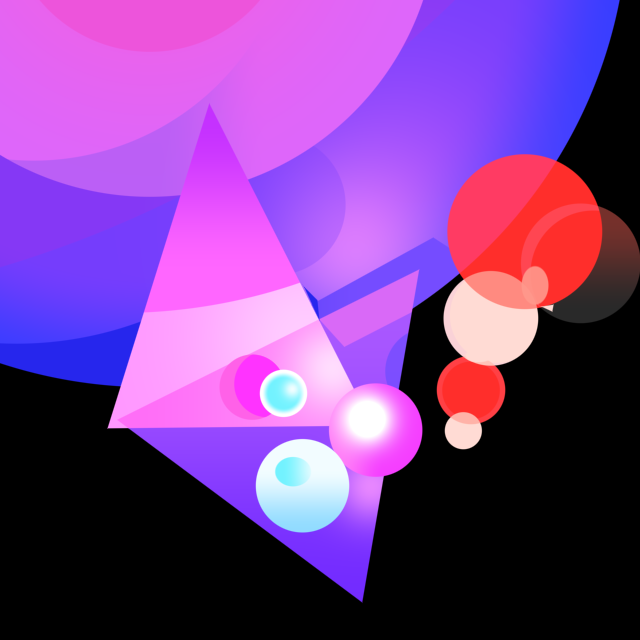
Give the GLSL for this background, as a WebGL 1 fragment shader.

```glsl
precision highp float;
uniform vec2 u_resolution;

#define VIOLET vec3(0.46, 0.24, 0.99)
#define DEEP_BLUE vec3(0.15, 0.15, 0.93)
#define ORCHID vec3(0.87, 0.40, 0.98)
#define PALE_PINK vec3(1.0, 0.60, 1.0)
#define MAGENTA vec3(0.96, 0.24, 1.0)
#define RED vec3(1.0, 0.18, 0.17)
#define CREAM vec3(1.0, 0.86, 0.83)
#define AQUA vec3(0.45, 0.95, 1.0)
#define WHITE vec3(1.0)
#define DOME vec2(0.234, 1.143)
#define DOME_RADIUS 0.748

// Smooth coverage of a signed distance, positive inside
float cover(float d) {
  float px = 0.8 / min(u_resolution.x, u_resolution.y);
  return smoothstep(-px, px, d);
}

float disc(vec2 p, vec2 c, float r) { return cover(r - length(p - c)); }

float oval(vec2 p, vec2 c, vec2 r) {
  return cover((1.0 - length((p - c) / r)) * min(r.x, r.y));
}

float glow(vec2 p, vec2 c, float r) {
  vec2 d = (p - c) / r;
  return exp(-dot(d, d));
}

// Signed distance to the left of the line from a to b
float side(vec2 p, vec2 a, vec2 b) {
  vec2 n = normalize(b - a);
  return n.x * (p.y - a.y) - n.y * (p.x - a.x);
}

float triangle(vec2 p, vec2 a, vec2 b, vec2 c) {
  return cover(min(side(p, a, b), min(side(p, b, c), side(p, c, a))));
}

// Large dome with nested circles and a curved shadow edge
vec3 domeColor(vec2 p) {
  float d = length(p - DOME);
  vec3 col = mix(VIOLET, vec3(0.22, 0.24, 1.0), smoothstep(0.57, DOME_RADIUS, d));
  col += vec3(0.06, -0.02, -0.03) * disc(p, vec2(-0.49, 2.23), 1.719);
  col = mix(col, PALE_PINK, 0.75 * glow(p, vec2(0.56, 0.61), 0.14));
  col = mix(col, ORCHID, 0.35 * glow(p, vec2(0.64, 0.74), 0.20));
  col = mix(col, VIOLET, 0.28 * disc(p, vec2(0.43, 0.68), 0.11));

  float leftEdge = 0.56 - length(p - vec2(0.026, 1.023));
  float rightEdge = max(side(p, vec2(0.499, 0.531), vec2(0.677, 0.629)),
                        side(p, vec2(0.677, 0.629), vec2(0.714, 0.605)));
  float lit = cover(p.x < 0.327 ? leftEdge : rightEdge);
  vec3 shade = mix(DEEP_BLUE, vec3(0.46, 0.30, 1.0), smoothstep(0.2, 0.58, p.x));
  col = mix(shade, col, lit);

  vec3 inner = mix(ORCHID, vec3(0.93, 0.38, 0.91), smoothstep(0.45, 0.1, d));
  float arc = disc(p, vec2(0.052, 1.159), 0.41);
  float leftShade = (1.0 - arc) * smoothstep(0.42, 0.25, p.x);
  inner = mix(inner, vec3(0.71, 0.37, 0.96), 0.85 * leftShade);
  col = mix(col, inner, disc(p, DOME, 0.4505));
  return mix(col, vec3(0.93, 0.33, 0.86), disc(p, DOME, 0.224));
}

// Two crossing glass triangles
vec3 addTriangles(vec3 col, vec2 p) {
  float back = triangle(p, vec2(0.183, 0.344), vec2(0.566, 0.0586), vec2(0.655, 0.579));
  vec3 backCol = mix(vec3(0.45, 0.17, 1.0), vec3(0.66, 0.34, 1.0), smoothstep(0.06, 0.5, p.y));
  backCol = mix(backCol, vec3(0.45, 0.30, 1.0), 0.8 * disc(p, vec2(0.67, 0.42), 0.068));
  backCol = mix(backCol, PALE_PINK, 0.8 * glow(p, vec2(0.58, 0.24), 0.055));
  float slab = cover(min(side(p, vec2(0.538, 0.458), vec2(0.643, 0.512)),
                         side(p, vec2(0.538, 0.458), vec2(0.499, 0.501)) * -1.0));
  backCol = mix(backCol, vec3(0.85, 0.41, 0.97), slab);
  col = mix(col, backCol, back);
  col = mix(col, DEEP_BLUE, triangle(p, vec2(0.475, 0.552), vec2(0.499, 0.500), vec2(0.496, 0.531)));

  float front = triangle(p, vec2(0.327, 0.8385), vec2(0.168, 0.3307), vec2(0.582, 0.335));
  vec3 frontCol = mix(vec3(1.0, 0.40, 1.0), vec3(0.77, 0.19, 1.0), smoothstep(0.57, 0.82, p.y));
  float below = 1.0 - disc(p, vec2(0.1875, 1.37), 0.859);
  frontCol = mix(frontCol, WHITE, below * (0.32 + 0.35 * glow(p, vec2(0.48, 0.47), 0.16)));
  vec3 overlap = mix(vec3(1.0, 0.43, 0.97), WHITE, 0.2 * smoothstep(0.2, 0.5, p.x));
  overlap = mix(overlap, WHITE, 0.7 * glow(p, vec2(0.52, 0.425), 0.065));
  frontCol = mix(frontCol, overlap, back);
  return mix(col, frontCol, front);
}

// Red and cream chain beside a dim glass ball
vec3 addChain(vec3 col, vec2 p, float inDome) {
  float dim = disc(p, vec2(0.9075, 0.5885), 0.0935);
  col = mix(col, mix(vec3(0.16), vec3(0.46, 0.19, 0.17), smoothstep(0.51, 0.66, p.y)), dim);
  float big = disc(p, vec2(0.820, 0.638), 0.121);
  vec3 bigCol = mix(RED, vec3(1.0, 0.23, 0.39), inDome);
  float crescent = dim * (1.0 - disc(p, vec2(0.927, 0.573), 0.098));
  bigCol = mix(bigCol, vec3(1.0, 0.30, 0.36), 0.8 * crescent);
  col = mix(col, bigCol, big);

  float cream = disc(p, vec2(0.767, 0.5026), 0.074);
  float rim = 1.0 - disc(p, vec2(0.777, 0.507), 0.074);
  vec3 creamCol = mix(CREAM, vec3(0.97, 0.80, 0.85), 0.6 * rim);
  col = mix(col, mix(creamCol, vec3(1.0, 0.54, 0.50), big), cream);
  col = mix(col, vec3(1.0, 0.60, 0.55), 0.9 * oval(p, vec2(0.836, 0.554), vec2(0.021, 0.030)));
  col = mix(col, CREAM, triangle(p, vec2(0.846, 0.521), vec2(0.863, 0.513), vec2(0.865, 0.524)));

  float small = disc(p, vec2(0.736, 0.3906), 0.0535);
  vec3 smallCol = mix(RED, vec3(1.0, 0.25, 0.27), 1.0 - disc(p, vec2(0.736, 0.39), 0.045));
  col = mix(col, mix(smallCol, vec3(1.0, 0.76, 0.72), cream), small);
  col = mix(col, CREAM, oval(p, vec2(0.748, 0.444), vec2(0.021, 0.010)));
  float bead = disc(p, vec2(0.724, 0.327), 0.029);
  return mix(col, mix(CREAM, vec3(1.0, 0.70, 0.66), small), bead);
}

// Magenta shadow with bright magenta and aqua balls
vec3 addBalls(vec3 col, vec2 p) {
  float shadow = disc(p, vec2(0.394, 0.395), 0.051);
  col = mix(col, vec3(1.0, 0.38, 0.91), shadow);
  col = mix(col, vec3(1.0, 0.20, 1.0), shadow * disc(p, vec2(0.418, 0.400), 0.052));

  vec3 pinkCol = mix(MAGENTA, vec3(1.0, 0.48, 0.97), smoothstep(0.60, 0.53, p.x));
  pinkCol = mix(pinkCol, WHITE, min(1.0, 1.7 * glow(p, vec2(0.574, 0.345), 0.038)));
  col = mix(col, pinkCol, disc(p, vec2(0.587, 0.328), 0.073));

  vec2 bigBall = vec2(0.4727, 0.241);
  vec3 ice = mix(vec3(0.57, 0.86, 1.0), vec3(0.95, 0.99, 1.0), smoothstep(0.17, 0.27, p.y));
  ice = mix(ice, AQUA, oval(p, vec2(0.458, 0.263), vec2(0.028, 0.023)) * smoothstep(0.50, 0.44, p.x));
  col = mix(col, ice, disc(p, bigBall, 0.073));

  vec2 smallBall = vec2(0.443, 0.3854);
  vec3 gem = mix(AQUA, WHITE, smoothstep(0.023, 0.034, length(p - smallBall)));
  gem = mix(gem, WHITE, 0.9 * glow(p, vec2(0.457, 0.392), 0.014));
  return mix(col, gem, disc(p, smallBall, 0.037));
}

void main() {
  vec2 p = gl_FragCoord.xy / u_resolution;
  float inDome = disc(p, DOME, DOME_RADIUS);
  vec3 col = domeColor(p) * inDome;
  col = addTriangles(col, p);
  col = addChain(col, p, inDome);
  col = addBalls(col, p);
  gl_FragColor = vec4(col, 1.0);
}
```
